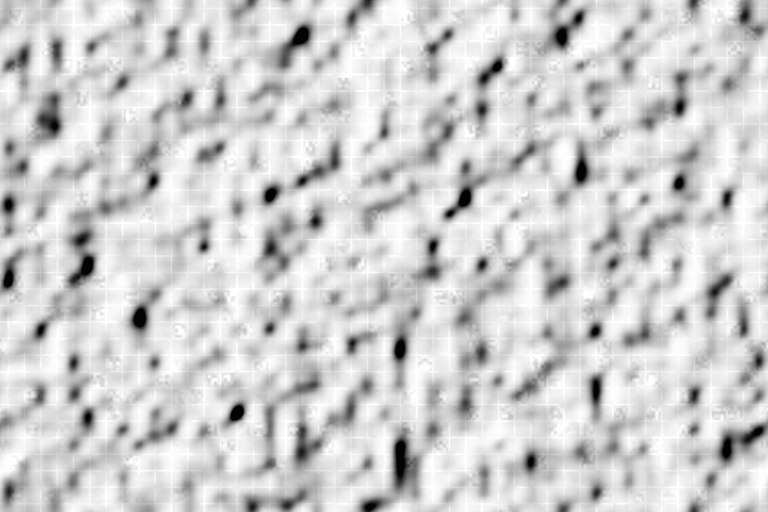
This texture map is drawn by a Shadertoy shader. Its source:

```glsl
const vec2 BLOCKS = vec2(47.0, 31.0);      // blocks across and up the canvas
const vec2 LIGHT_STEP = vec2(0.30, -0.14); // slope sampling offset, in blocks

float hash(vec2 p, float seed) {
    vec3 q = fract((p.xyx + seed) * vec3(0.1031, 0.1030, 0.0973));
    q += dot(q, q.yzx + 33.33);
    return fract((q.x + q.y) * q.z);
}

// Value noise that wraps after a whole number of cells
float wrapNoise(vec2 uv, vec2 cells, float seed) {
    vec2 p = uv * cells;
    vec2 i = floor(p);
    vec2 f = p - i;
    vec2 u = f * f * (3.0 - 2.0 * f);
    vec2 lo = mod(i, cells);
    vec2 hi = mod(i + 1.0, cells);
    float bottom = mix(hash(lo, seed), hash(vec2(hi.x, lo.y), seed), u.x);
    float top = mix(hash(vec2(lo.x, hi.y), seed), hash(hi, seed), u.x);
    return mix(bottom, top, u.y);
}

// Rough plaster: block-sized bumps on broader swells
float height(vec2 uv) {
    return wrapNoise(uv, BLOCKS, 17.0)
         + 1.3 * wrapNoise(uv, vec2(24.0, 16.0), 53.0)
         + 1.2 * wrapNoise(uv, vec2(12.0, 8.0), 91.0);
}

// Side light: bright faces saturate, shaded faces fall off steeply
float reliefShade(vec2 uv, vec2 offset) {
    float slope = height(uv + offset) - height(uv - offset);
    return 1.0 - 0.15 * exp(-2.6 * slope);
}

// Thin soft lines along the block borders
float blockLines(vec2 blockPos, float halfWidth) {
    vec2 f = fract(blockPos);
    vec2 d = min(f, 1.0 - f) / halfWidth;
    return max(exp(-d.x * d.x), exp(-d.y * d.y));
}

// Fine crinkles confined to a few blocks
float crinkle(vec2 uv, vec2 blockPos, vec2 block) {
    vec2 f = fract(blockPos);
    vec2 inside = smoothstep(0.0, 0.2, f) * smoothstep(0.0, 0.2, 1.0 - f);
    float chosen = smoothstep(0.80, 0.95, hash(block, 29.0));
    float grain = wrapNoise(uv, BLOCKS * 5.0, 71.0) - 0.5;
    return grain * (0.02 + 0.20 * chosen * inside.x * inside.y);
}

void mainImage(out vec4 fragColor, in vec2 fragCoord) {
    vec2 uv = fragCoord / iResolution.xy;
    vec2 blockPos = uv * BLOCKS + 0.5;
    vec2 block = mod(floor(blockPos), BLOCKS);

    float shade = reliefShade(uv, LIGHT_STEP / BLOCKS);

    // Faint mosaic over the relief
    float lineStrength = wrapNoise(uv, BLOCKS * 2.0, 37.0);
    shade += 0.09 * lineStrength * blockLines(blockPos, 0.06) * max(shade, 0.0);
    shade += 0.03 * (hash(block, 11.0) - 0.5);
    shade += crinkle(uv, blockPos, block);

    fragColor = vec4(vec3(clamp(shade, 0.01, 0.995)), 1.0);
}
```
